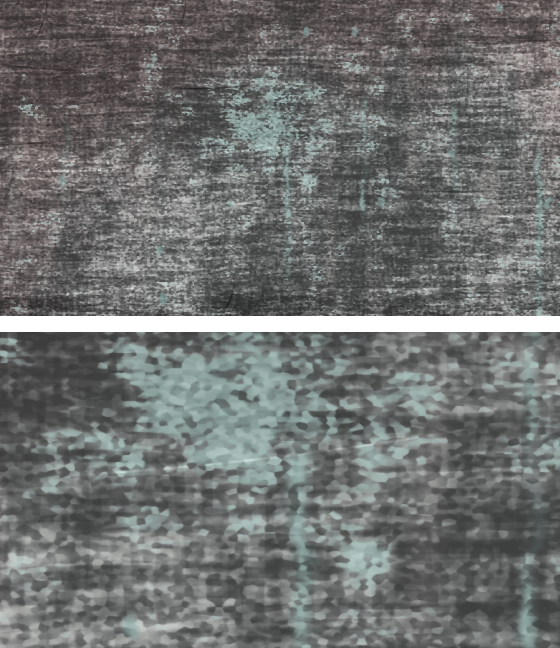
Top: the whole. Bottom: its middle third, enlarged.
Write a Shadertoy shader that draws this texture.

```glsl
// Weathered dark metal plate with brushed grain, rusty stains and running verdigris.

vec2 hash2(vec2 p) {
    vec3 q = fract(p.xyx * vec3(.1031, .1030, .0973));
    q += dot(q, q.yzx + 33.33);
    return fract((q.xx + q.yz) * q.zy);
}

// Smooth cellular noise, centred on zero: nearby cells blend their random values.
float cells(vec2 p) {
    vec2 id = floor(p), f = p - id;
    float sum = 0., total = 0.;
    for (int j = -1; j <= 1; j++)
    for (int i = -1; i <= 1; i++) {
        vec2 o = vec2(i, j);
        vec2 d = o + hash2(id + o) - f;
        float w = exp(-7. * dot(d, d));
        sum += w * hash2(id + o + 71.3).x;
        total += w;
    }
    return sum / total - .5;
}

// Rare small flakes, at most one per cell.
float flakes(vec2 p, float soft) {
    vec2 id = floor(p);
    vec2 rnd = hash2(id + 19.7);
    vec2 d = (p - id - .35 - .3 * rnd) * vec2(1.4, .9);
    float size = .08 + .16 * rnd.x;
    return step(.94, rnd.y) * (1. - smoothstep(size - soft, size + soft, length(d)));
}

// Thin, slightly bowed scratch that fades at both ends.
float scratch(vec2 p, vec2 centre, float angle, float halfLength, float px) {
    vec2 q = p - centre;
    q = vec2(q.x * cos(angle) + q.y * sin(angle), q.y * cos(angle) - q.x * sin(angle));
    float t = q.x / halfLength;
    float line = 1. - smoothstep(.0006, .0008 + 1.2 * px, abs(q.y - .012 * t * t));
    return line * (1. - smoothstep(.4, 1., abs(t)));
}

void mainImage(out vec4 fragColor, in vec2 fragCoord) {
    float px = 1. / iResolution.y;
    vec2 p = fragCoord * px;
    float aspect = iResolution.x * px;
    float u = p.x / aspect;

    // Brush strokes follow gently waving rows.
    vec2 b = p + vec2(0., .008 * sin(3.1 * p.x + 4. * p.y) + .003 * sin(11. * p.x + 9. * p.y));
    float broad = cells(p * vec2(2.6, 3.6) + 4.);
    float blotch = cells(p * vec2(20., 27.) + 8.);
    float smear = cells(p * vec2(17., 2.4) + 13.);
    float longStroke = cells(b * vec2(5., 85.) + 21.);
    float shortStroke = cells(b * vec2(24., 150.) + 34.);
    float grain = cells(p * vec2(125., 175.) + 55.);
    float weave = cells(p * vec2(130., 22.) + 89.);

    // Rusty film at the left and along the top, where the grain is calmer.
    float rust = smoothstep(-.2, .5, .8 * cells(p * vec2(2.2, 1.7) + 40.)
        + .5 * (1. - smoothstep(.0, .4, u)) + .45 * smoothstep(.55, 1., p.y) + .3 * smear - .1);

    // Worn metal tone.
    float wear = .6 * broad + .45 * blotch + .5 * smear * (1. - .6 * smoothstep(.6, .9, p.y))
        + .6 * longStroke + .55 * shortStroke + .8 * grain + .3 * weave;
    wear *= 1. - .22 * rust;
    float tone = .395 + .31 * wear + .16 * wear * wear - .04 * rust;
    tone -= .07 * (1. - smoothstep(0., .09, p.y + .05 * broad));
    vec3 col = tone * mix(vec3(.985, 1.005, 1.), vec3(1.065, .965, .965), rust);

    // Chalky spots where the paint has rubbed through.
    float chalk = smoothstep(.3, .6, wear);
    col = mix(col, vec3(.60, .60, .58) + .12 * grain, .35 * chalk);

    // Ragged verdigris patch above the centre.
    vec2 fromPatch = (p - vec2(.47 * aspect, .61)) / vec2(.24, .14);
    float patina = exp(-dot(fromPatch, fromPatch));
    float ragged = .7 * blotch + .5 * grain + .4 * shortStroke + .35 * smear;
    float verdigris = .75 * smoothstep(.3, .75, patina * .65 + ragged);

    // Runs: narrow green ones alternate with wide grey ones.
    float greyRun = 0.;
    for (int i = 0; i < 9; i++) {
        float k = float(i);
        vec2 rnd = hash2(vec2(k, 7.3)), shape = hash2(vec2(k, 23.9));
        float isGrey = mod(k, 2.);
        float x = aspect * (fract(.505 + .07525 * k) + .02 * (rnd.x - .5));
        float top = .48 + .18 * rnd.y;
        float bottom = top - .16 - .42 * shape.x;
        float width = mix(.009, .024, isGrey) * (.7 + .6 * shape.y);
        float dx = (p.x - x + .012 * blotch + .004 * sin(17. * p.y + k)) / width;
        float run = exp(-dx * dx) * smoothstep(bottom - .1, bottom + .08, p.y + .1 * smear)
            * (1. - smoothstep(top - .03, top + .05, p.y + .06 * blotch));
        float broken = smoothstep(-.25, .3, cells(p * vec2(12., 9.) + k * 5.) + .6 * grain + .4 * shortStroke);
        greyRun = max(greyRun, isGrey * run * (.25 + .4 * broken));
        verdigris = max(verdigris, (1. - isGrey) * run * (.2 + .65 * broken));
    }
    col = mix(col, vec3(.54, .53, .52) + .18 * grain + .12 * shortStroke, greyRun);
    verdigris = max(verdigris, .7 * flakes(p * 13. + .3 * blotch, .05 + 6. * px));
    col = mix(col, vec3(.55, .66, .645) + .14 * grain + .1 * blotch, verdigris);

    // Scratches: mostly level and dark, every fourth steep, a few pale.
    for (int i = 0; i < 18; i++) {
        float k = float(i);
        vec2 centre = hash2(vec2(k, 3.1)) * vec2(aspect, 1.);
        vec2 rnd = hash2(vec2(k, 47.7));
        float steep = step(2.5, mod(k, 4.));
        float angle = mix(.3 * (rnd.x - .5), 1.1 + .5 * rnd.x, steep);
        float mark = scratch(p, centre, angle, mix(.1 + .25 * rnd.y, .06 + .09 * rnd.y, steep), px);
        col += mark * mix(-.14, .12, step(.75, rnd.y)) * (.7 + grain);
    }

    fragColor = vec4(clamp(col, .08, .85), 1.);
}
```
